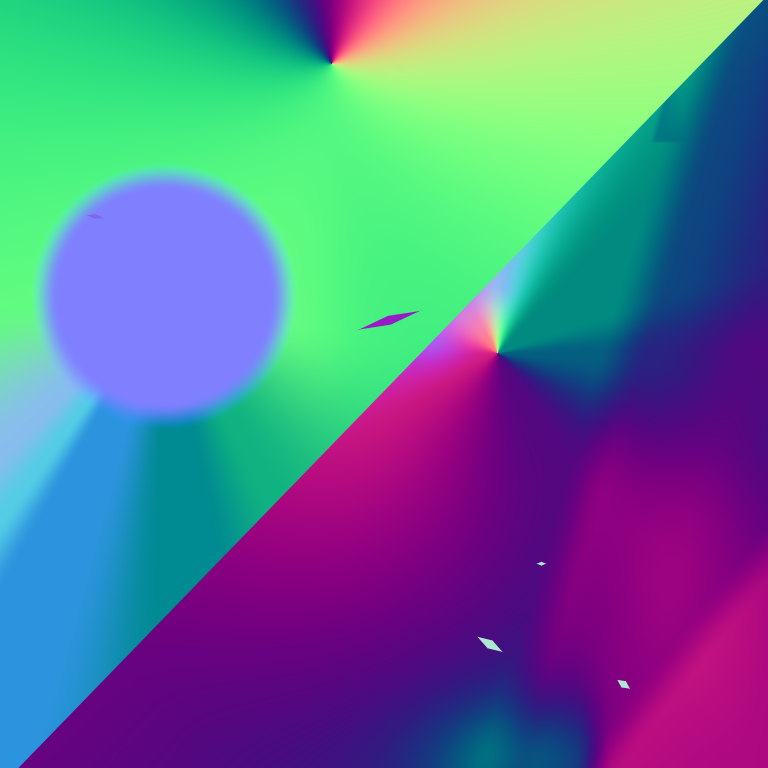
Write a Shadertoy shader that draws this background.

```glsl
// Two swirling direction-map fields split by a diagonal, with a flat disc and thin shards.

// Bearing in degrees, 0 to 360, counter-clockwise from the right
float bearing(vec2 p) {
    return mod(degrees(atan(p.y, p.x)), 360.0);
}

// Encode a direction (heading in degrees, height toward the viewer) as a colour
vec3 encodeNormal(float heading, float height) {
    float a = radians(heading);
    vec2 flatPart = vec2(cos(a), sin(a)) * sqrt(1.0 - height * height);
    return 0.5 + 0.5 * vec3(flatPart, height);
}

// Coverage of a thin tilted rhombus
float shard(vec2 p, float tilt, vec2 halfSize, float pixel) {
    float a = radians(tilt);
    p = abs(mat2(cos(a), -sin(a), sin(a), cos(a)) * p);
    float d = (p.x / halfSize.x + p.y / halfSize.y - 1.0) * halfSize.y;
    return 1.0 - smoothstep(-pixel, pixel, d);
}

// Green side: one vortex, a fan of blues and the soft disc
vec3 upperField(vec2 uv) {
    vec2 p = uv - vec2(0.432, 0.917);
    float a = atan(p.y, p.x);
    float heading = 10.0 - degrees(a) + 30.0 * cos(a) - 10.0 * sin(a);
    heading += 42.0 * p.x / (abs(p.x) + 0.15);
    vec3 col = encodeNormal(heading, 0.0);

    // Fan spreading downward from the disc, measured from straight down
    vec2 q = uv - vec2(0.214, 0.614);
    float spread = degrees(atan(q.x, -q.y));
    vec3 fan = vec3(0.53, 0.74, 0.93);
    fan = mix(fan, vec3(0.33, 0.80, 0.90), smoothstep(-46.0, -36.0, spread));
    fan = mix(fan, vec3(0.17, 0.58, 0.87), smoothstep(-36.0, -29.0, spread));
    fan = mix(fan, vec3(0.00, 0.54, 0.57), smoothstep(-17.0, 0.0, spread));
    fan = mix(fan, vec3(0.06, 0.70, 0.50), smoothstep(10.0, 28.0, spread));
    float fanMask = smoothstep(-88.0, -45.0, spread) * (1.0 - smoothstep(28.0, 80.0, spread));
    col = mix(col, fan, fanMask);

    // Disc: blue rises sooner than red and green settle
    float disc = 1.0 - smoothstep(0.138, 0.174, length(q));
    return mix(col, vec3(0.5, 0.5, 1.0), vec3(disc, disc, sqrt(disc)));
}

// Purple side: a vortex with a raised lavender wedge and a second twist below
vec3 lowerField(vec2 uv) {
    vec2 p = uv - vec2(0.648, 0.540);
    float t = bearing(p);
    float d = length(p);
    float heading = 195.0
        - 20.0 * smoothstep(0.0, 20.0, t)
        - 175.0 * smoothstep(45.0, 125.0, t)
        - 50.0 * smoothstep(125.0, 190.0, t)
        - 60.0 * smoothstep(190.0, 300.0, t)
        - 55.0 * smoothstep(300.0, 360.0, t);

    // Slow turning away from the vortex
    float slant = p.x - 0.3 * p.y;
    heading += 32.0 * smoothstep(0.13, 0.20, slant) + 22.0 * smoothstep(0.20, 0.34, slant);
    heading -= 40.0 * smoothstep(0.15, 0.65, d) * (1.0 - smoothstep(-0.15, 0.0, p.y));

    // Folded notch near the upper edge
    heading += 14.0 * smoothstep(0.813, 0.817, uv.y)
        * smoothstep(0.845, 0.855, uv.x - 0.25 * (uv.y - 0.815))
        * (1.0 - smoothstep(0.86, 0.90, uv.x));

    // Lower twist: magenta to the right, deep blue to the left
    vec2 q = uv - vec2(0.795, 0.03);
    heading += 27.0 * smoothstep(-0.03, 0.04, q.x - 0.8 * q.y);
    vec2 pool = (uv - vec2(0.70, 0.01)) / vec2(0.14, 0.085);
    heading -= 55.0 * exp(-dot(pool, pool)) * (1.0 - smoothstep(0.75, 0.80, uv.x));

    float height = 0.88 * smoothstep(50.0, 85.0, t)
        * (1.0 - smoothstep(170.0, 215.0, t)) * smoothstep(0.0, 0.09, d);
    return encodeNormal(heading, height);
}

void mainImage(out vec4 fragColor, in vec2 fragCoord) {
    vec2 uv = fragCoord / iResolution.xy;
    float pixel = 0.7 / iResolution.y;

    // Diagonal split
    float side = (uv.y - 1.031 * (uv.x - 0.024)) / 1.436;
    vec3 col = mix(lowerField(uv), upperField(uv), smoothstep(-pixel, pixel, side));

    // Stray shards
    vec3 mint = vec3(0.68, 0.90, 0.82);
    col = mix(col, vec3(0.60, 0.10, 0.78), shard(uv - vec2(0.507, 0.583), 17.0, vec2(0.041, 0.006), pixel));
    col = mix(col, vec3(0.50, 0.40, 0.90), shard(uv - vec2(0.124, 0.718), -10.0, vec2(0.011, 0.003), pixel));
    col = mix(col, mint, shard(uv - vec2(0.638, 0.161), -31.0, vec2(0.019, 0.006), pixel));
    col = mix(col, mint, shard(uv - vec2(0.705, 0.266), 0.0, vec2(0.006, 0.0025), pixel));
    col = mix(col, mint, shard(uv - vec2(0.812, 0.109), -35.0, vec2(0.010, 0.005), pixel));

    fragColor = vec4(col, 1.0);
}
```
